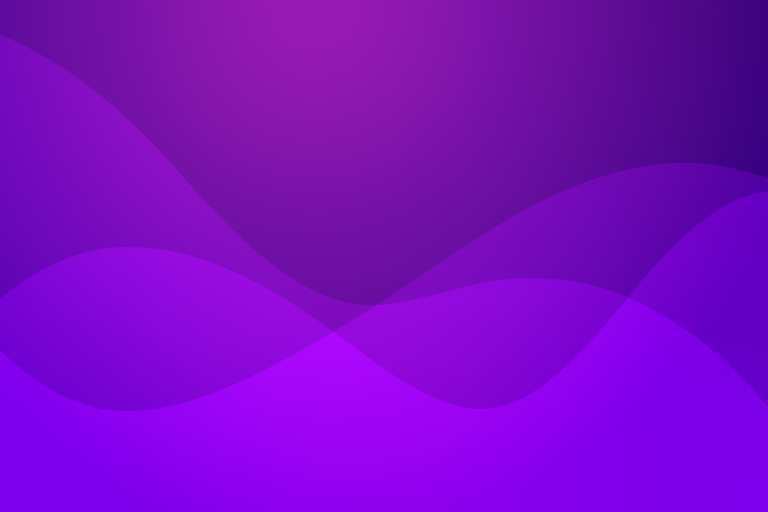
Reproduce this background procedurally as a Shadertoy shader.

```glsl
// Three translucent violet waves over a dark purple backdrop with a magenta glow.
// Each wave is a smooth Hermite curve through a few knots; the area below it
// adds a constant tint, so that overlapping waves grow brighter.

const int KNOTS = 6;

const vec3 DARK_VIOLET = vec3(0.20, 0.0, 0.55);
const vec3 MAGENTA_GLOW = vec3(0.43, 0.115, 0.17);
const vec3 LOWER_WARMTH = vec3(0.06, 0.0, 0.0);
const vec3 CORNER_SHADE = vec3(0.0, 0.0, 0.07);
const vec3 WAVE_TINT = vec3(0.095, -0.003, 0.125);

// Cubic Hermite piece; a knot holds x, height and slope.
float hermite(float x, vec3 a, vec3 b) {
    float span = b.x - a.x;
    float t = clamp((x - a.x) / span, 0.0, 1.0);
    float s = 1.0 - t;
    float ease = t * t * (3.0 - 2.0 * t);
    return mix(a.y, b.y, ease) + span * t * s * (s * a.z - t * b.z);
}

// Height of the curve that runs through all knots.
float waveHeight(float x, vec3 knots[KNOTS]) {
    float height = knots[0].y;
    for (int i = 0; i < KNOTS - 1; i++) {
        if (x >= knots[i].x) height = hermite(x, knots[i], knots[i + 1]);
    }
    return height;
}

// Coverage of the area under a wave, with a smoothed edge.
float waveFill(vec2 uv, vec3 knots[KNOTS]) {
    float depth = waveHeight(uv.x, knots) - uv.y;
    float edge = 0.7 * fwidth(depth);
    return smoothstep(-edge, edge, depth);
}

// Dark violet with a broad glow falling from the top edge.
vec3 backdrop(vec2 uv) {
    float d = length((uv - vec2(0.41, 1.0)) / vec2(0.61, 0.98));
    float glow = max(0.0, 1.07 - sqrt(d * d + 0.02));
    float middle = 1.0 - smoothstep(0.0, 0.5, abs(uv.x - 0.52));
    float low = 1.0 - smoothstep(0.1, 0.6, uv.y);
    float corner = smoothstep(0.6, 1.0, uv.x) * uv.y;
    return DARK_VIOLET + MAGENTA_GLOW * glow
         + LOWER_WARMTH * middle * low - CORNER_SHADE * corner;
}

void mainImage(out vec4 fragColor, in vec2 fragCoord) {
    vec2 uv = fragCoord / iResolution.xy;

    // Wave falling from the upper left
    vec3 falling[KNOTS] = vec3[KNOTS](
        vec3(0.0, 0.932, -0.60), vec3(0.234, 0.662, -1.72), vec3(0.482, 0.404, 0.0),
        vec3(0.682, 0.457, 0.0), vec3(0.818, 0.419, -0.66), vec3(1.0, 0.205, -1.8));
    // Wave climbing to the upper right
    vec3 climbing[KNOTS] = vec3[KNOTS](
        vec3(0.0, 0.316, -1.45), vec3(0.163, 0.197, 0.0), vec3(0.434, 0.352, 0.87),
        vec3(0.729, 0.624, 0.66), vec3(0.892, 0.682, 0.0), vec3(1.0, 0.652, -0.5));
    // Wave rolling through the middle
    vec3 rolling[KNOTS] = vec3[KNOTS](
        vec3(0.0, 0.416, 1.25), vec3(0.167, 0.518, 0.0), vec3(0.434, 0.352, -1.1),
        vec3(0.628, 0.201, 0.0), vec3(0.818, 0.420, 1.85), vec3(1.0, 0.625, 0.1));

    float layers = waveFill(uv, falling) + waveFill(uv, climbing) + waveFill(uv, rolling);
    vec3 color = backdrop(uv) + WAVE_TINT * layers;
    fragColor = vec4(clamp(color, 0.0, 1.0), 1.0);
}
```
